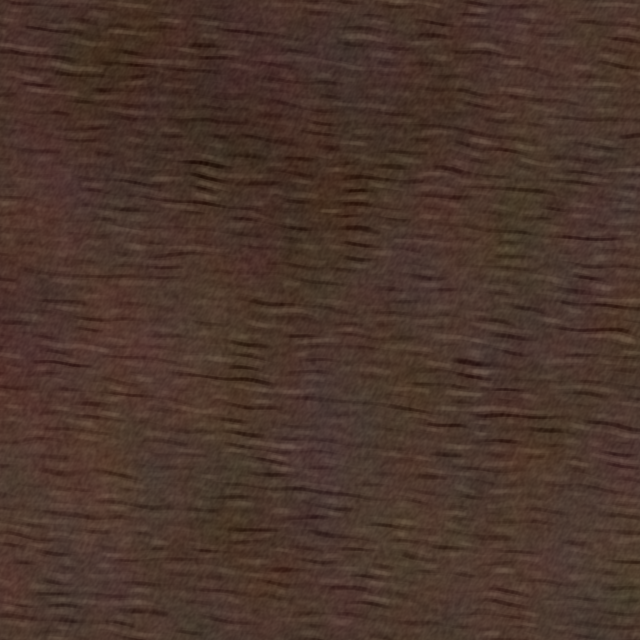
Write a Shadertoy shader that draws this texture.

```glsl
const vec3 BASE_BROWN = vec3(0.288, 0.209, 0.170);
const vec3 TONE_TINT = vec3(1.0, 1.0, 0.88);      // how brightness spreads over channels
const vec3 RED_CAST = vec3(0.030, -0.012, -0.004);
const vec3 VIOLET_CAST = vec3(-0.004, -0.008, 0.034);

const float ROWS = 48.0;             // knit rows per canvas height
const float ROW_SLOPE = 0.085;       // rows fall slightly to the right
const float ROW_WANDER = 0.55;
const float GROOVE_DEPTH = 0.088;
const float THREAD_GLOW = 0.072;
const float STREAK_AMOUNT = 0.040;
const float FUZZ_AMOUNT = 0.042;
const float GRAIN_AMOUNT = 0.034;
const float CLOUD_AMOUNT = 0.034;
const float SHADOW_DEPTH = 0.036;
const vec2 SHADOW_CENTER = vec2(0.36, 0.90);
const vec2 RED_CENTER = vec2(0.0, 0.40);
const float TAU = 6.2831853;

float hash(vec2 p) {
    vec3 q = fract(p.xyx * vec3(0.1031, 0.1030, 0.0973));
    q += dot(q, q.yzx + 33.33);
    return fract((q.x + q.y) * q.z);
}

float cornerSlope(vec2 cell, vec2 offset) {
    float angle = TAU * hash(cell);
    return dot(vec2(cos(angle), sin(angle)), offset);
}

// Gradient noise, centred on zero
float gradientNoise(vec2 p) {
    vec2 i = floor(p);
    vec2 f = p - i;
    vec2 u = f * f * f * (f * (f * 6.0 - 15.0) + 10.0);
    vec2 e = vec2(1.0, 0.0);
    float low = mix(cornerSlope(i, f), cornerSlope(i + e.xy, f - e.xy), u.x);
    float high = mix(cornerSlope(i + e.yx, f - e.yx), cornerSlope(i + e.xx, f - e.xx), u.x);
    return mix(low, high, u.y);
}

// Broken dark grooves and shorter bright threads along wandering rows
float knit(vec2 p) {
    float wander = gradientNoise(p * vec2(5.0, 9.0) + 11.0)
                 + 0.7 * gradientNoise(p * vec2(15.0, 30.0) + 47.0);
    float ridge = cos(TAU * (p.y * ROWS + ROW_WANDER * wander));
    float grooveMask = smoothstep(-0.22, 0.42, gradientNoise(p * vec2(17.0, 42.0) + 83.0));
    float threadMask = smoothstep(-0.20, 0.45, gradientNoise(p * vec2(26.0, 46.0) + 129.0));
    float groove = smoothstep(0.25, 1.0, ridge) * grooveMask;
    float thread = smoothstep(0.0, 1.0, -ridge) * threadMask;
    float strength = 0.85 + 0.9 * gradientNoise(p * 6.0 + 171.0);
    float streak = gradientNoise(p * vec2(34.0, 92.0) + 207.0);
    return strength * (THREAD_GLOW * thread - GROOVE_DEPTH * groove) + STREAK_AMOUNT * streak;
}

// Soft fibres leaning to the right, with finer grain on top
float fibres(vec2 p) {
    vec2 leaning = vec2(p.x - 0.45 * p.y, p.y + 0.15 * p.x);
    float fuzz = gradientNoise(leaning * vec2(125.0, 82.0) + 251.0);
    float grain = gradientNoise(leaning * vec2(205.0, 165.0) + 293.0);
    return FUZZ_AMOUNT * fuzz + GRAIN_AMOUNT * grain;
}

// Broad light and shade across the cloth
float lighting(vec2 p) {
    vec2 d = (p - SHADOW_CENTER) * vec2(1.0, 1.25);
    float cloud = gradientNoise(p * 3.2 + 331.0) + 0.5 * gradientNoise(p * 8.0 + 367.0);
    return 0.008 + CLOUD_AMOUNT * cloud - SHADOW_DEPTH * exp(-7.0 * dot(d, d));
}

// Faint red, olive and violet blotches
vec3 colourCast(vec2 p) {
    vec2 d = (p - RED_CENTER) * vec2(4.0, 3.2);
    float red = gradientNoise(p * vec2(8.0, 6.0) + 401.0)
              + 0.6 * gradientNoise(p * 23.0 + 443.0)
              + 0.7 * exp(-dot(d, d))
              + 0.25 * (p.y - 0.5);
    float violet = gradientNoise(p * vec2(7.0, 5.0) + 479.0)
                 + 0.4 * gradientNoise(p * 19.0 + 521.0);
    return RED_CAST * red + VIOLET_CAST * violet;
}

void mainImage(out vec4 fragColor, in vec2 fragCoord) {
    vec2 uv = fragCoord / iResolution.y;
    vec2 rowSpace = vec2(uv.x, uv.y + ROW_SLOPE * uv.x);
    float tone = lighting(uv) + knit(rowSpace) + fibres(uv);
    vec3 colour = BASE_BROWN + TONE_TINT * tone + colourCast(uv);
    fragColor = vec4(clamp(colour, 0.0, 1.0), 1.0);
}
```
